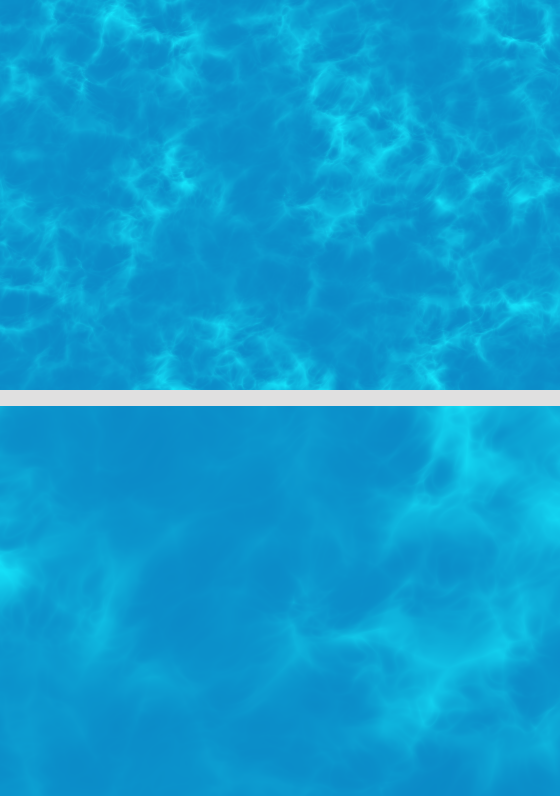
Top: the whole. Bottom: its middle third, enlarged.
This texture is drawn by a WebGL 2 fragment shader. Its source:

```glsl
#version 300 es
precision highp float;

uniform vec2 u_resolution;
out vec4 fragColor;

// Colours from unlit water to the brightest glints
const vec3 DEEP = vec3(0.040, 0.530, 0.775);
const vec3 LIT = vec3(0.050, 0.660, 0.840);
const vec3 GLINT = vec3(0.085, 0.910, 0.990);
const float LIT_LEVEL = 0.33;

// Feature frequencies, per canvas height
const float PATCH_FREQ = 3.2;
const float WARP_FREQ = 6.0;
const float LARGE_CELLS = 6.5;
const float SMALL_CELLS = 12.0;
const float WISP_FREQ = 8.0;

// Strengths
const float WARP = 0.045;
const float HAZE = 0.05;
const float WEB = 0.34;
const float WISPS = 1.25;
const float CALM_LIGHT = 0.13;

vec2 hash2(vec2 p) {
    vec2 q = vec2(dot(p, vec2(127.1, 311.7)), dot(p, vec2(269.5, 183.3)));
    return fract(sin(q) * 43758.5453);
}

float cornerSlope(vec2 cell, vec2 corner, vec2 f) {
    return dot(hash2(cell + corner) * 2.0 - 1.0, f - corner);
}

// Gradient noise, centred on zero
float noise(vec2 p) {
    vec2 i = floor(p), f = fract(p);
    vec2 u = f * f * f * (f * (f * 6.0 - 15.0) + 10.0);
    float low = mix(cornerSlope(i, vec2(0, 0), f), cornerSlope(i, vec2(1, 0), f), u.x);
    float high = mix(cornerSlope(i, vec2(0, 1), f), cornerSlope(i, vec2(1, 1), f), u.x);
    return mix(low, high, u.y);
}

mat2 rotation(float a) {
    return mat2(cos(a), sin(a), -sin(a), cos(a));
}

float fbm(vec2 p) {
    float sum = 0.0, amp = 0.6;
    for (int i = 0; i < 4; i++) {
        sum += amp * noise(p);
        p = rotation(0.6) * p * 2.03 + 17.3;
        amp *= 0.5;
    }
    return sum;
}

// Folded noise: thin bright creases, from 0 to 1
float creases(vec2 p) {
    float sum = 0.0, amp = 0.5, total = 0.0;
    for (int i = 0; i < 4; i++) {
        float ridge = max(1.0 - 2.2 * abs(noise(p)), 0.0);
        sum += amp * ridge * ridge;
        total += amp;
        p = rotation(0.9) * p * 1.95 + 9.1;
        p += 0.25 * vec2(ridge, -ridge);
        amp *= 0.62;
    }
    return sum / total;
}

// Gap between the nearest two cell centres: zero on the cell borders
float cellGap(vec2 p) {
    vec2 i = floor(p), f = fract(p);
    float nearest = 8.0, second = 8.0;
    for (int y = -1; y <= 1; y++) {
        for (int x = -1; x <= 1; x++) {
            vec2 o = vec2(x, y);
            float d = length(o + hash2(i + o) - f);
            second = min(second, max(nearest, d));
            nearest = min(nearest, d);
        }
    }
    return second - nearest;
}

void main() {
    vec2 p = gl_FragCoord.xy / u_resolution.y;

    // Bend the plane so that no border stays straight
    vec2 bend = vec2(fbm(p * WARP_FREQ + 3.7), fbm(p * WARP_FREQ + 41.2));
    vec2 q = p + WARP * bend;

    // Broad patches where the light gathers
    float gathered = smoothstep(-0.22, 0.40, fbm(p * PATCH_FREQ + 12.6));
    float strength = mix(CALM_LIGHT, 1.0, gathered);

    // Rounded dark cells with glowing borders
    float largeGap = cellGap(q * LARGE_CELLS);
    float smallGap = cellGap(q * SMALL_CELLS + 5.3);
    float web = 0.6 * exp(-8.0 * largeGap) + 0.4 * exp(-6.0 * smallGap);
    float rim = mix(exp(-2.6 * largeGap), exp(-2.2 * smallGap), 0.45);

    // Fine wisps, strongest along the borders
    vec2 drift = rotation(-0.5) * (q + 0.5 * WARP * bend.yx) * vec2(0.9, 1.1);
    float wisps = smoothstep(0.22, 0.92, creases(drift * WISP_FREQ));

    float haze = HAZE * (1.0 + 1.6 * fbm(p * 5.0 + 71.0)) * (0.4 + rim);
    float light = haze + strength * (WEB * web + WISPS * wisps * rim);
    light = clamp(light / (1.0 + 0.2 * light), 0.0, 1.0);

    vec3 colour = mix(DEEP, LIT, min(light / LIT_LEVEL, 1.0));
    colour = mix(colour, GLINT, max(light - LIT_LEVEL, 0.0) / (1.0 - LIT_LEVEL));
    fragColor = vec4(colour, 1.0);
}
```
